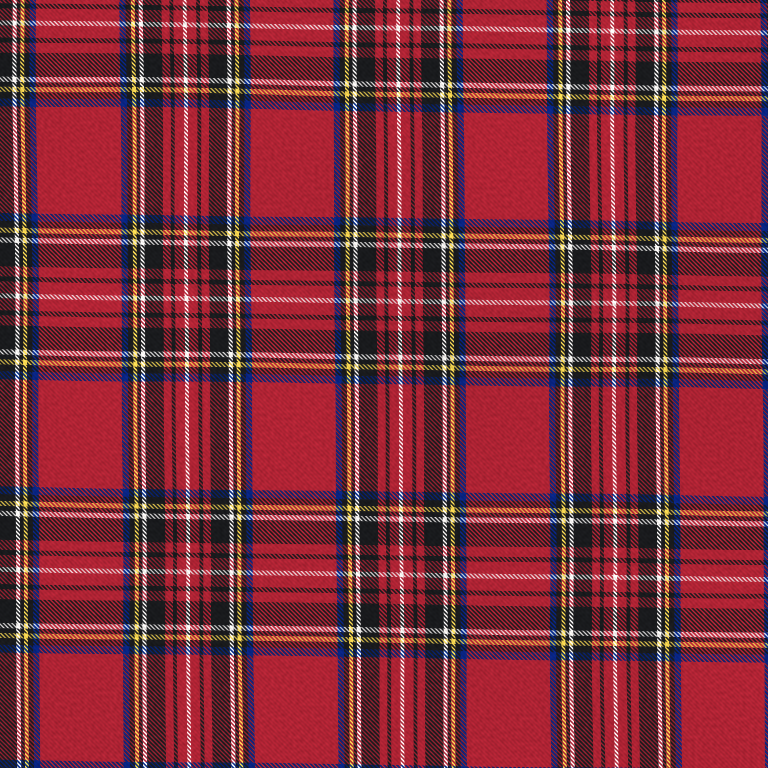
Write a WebGL 1 fragment shader that draws this texture.

```glsl
precision highp float;

uniform vec2 u_resolution;

const vec3 RED = vec3(0.67, 0.125, 0.19);
const vec3 BLACK = vec3(0.085, 0.09, 0.10);
const vec3 BLUE = vec3(0.02, 0.13, 0.50);
const vec3 YELLOW = vec3(0.95, 0.82, 0.30);
const vec3 WHITE = vec3(0.96, 0.95, 0.94);

const vec2 SETT_PERIOD = vec2(0.278, 0.356);
const vec2 SETT_CENTRE = vec2(0.5215, 0.608);
const float SETT_UNITS = 274.0;   // stripe widths are measured in these
const float TWILL_COUNT = 180.0;  // diagonal ribs across the canvas
const float WARP_SHARE = 0.57;

vec2 gradientAt(vec2 cell) {
  vec3 p = fract(cell.xyx * vec3(0.1031, 0.1030, 0.0973));
  p += dot(p, p.yzx + 33.33);
  float angle = 6.2832 * fract((p.x + p.y) * p.z);
  return vec2(cos(angle), sin(angle));
}

float gradientNoise(vec2 p) {
  vec2 i = floor(p);
  vec2 f = p - i;
  vec2 u = f * f * f * (f * (f * 6.0 - 15.0) + 10.0);
  float a = dot(gradientAt(i), f);
  float b = dot(gradientAt(i + vec2(1.0, 0.0)), f - vec2(1.0, 0.0));
  float c = dot(gradientAt(i + vec2(0.0, 1.0)), f - vec2(0.0, 1.0));
  float d = dot(gradientAt(i + vec2(1.0, 1.0)), f - vec2(1.0, 1.0));
  return mix(mix(a, b, u.x), mix(c, d, u.x), u.y);
}

// Antialiased coverage of a stripe; blur is one pixel in sett units
float stripe(float d, float centre, float halfWidth, float blur) {
  float cover = (halfWidth - abs(d - centre)) / blur + 0.5;
  return clamp(cover, 0.0, min(1.0, 2.0 * halfWidth / blur));
}

// Thread colour of the mirrored sett at a phase counted in repeats
vec3 settColor(float phase, float blur) {
  float d = abs(fract(phase + 0.5) - 0.5) * SETT_UNITS;
  vec3 c = RED;
  c = mix(c, BLACK, stripe(d, 17.0, 2.5, blur));
  c = mix(c, BLACK, stripe(d, 53.0, 23.5, blur));
  c = mix(c, BLUE, stripe(d, 79.3, 4.0, blur));
  c = mix(c, YELLOW, stripe(d, 66.0, 2.5, blur));
  c = mix(c, WHITE, stripe(d, 56.0, 2.6, blur));
  return mix(c, WHITE, stripe(d, 0.0, 2.4, blur));
}

// Diagonal ribs, fading out when too fine for the pixel grid
float twill(vec2 uv, float count, float pixel) {
  float fade = 1.0 - smoothstep(0.25, 0.5, count * pixel);
  return fade * sin(6.2832 * count * (uv.x + uv.y));
}

// Slight skew and wander of the cloth
vec2 drape(vec2 uv) {
  vec2 skew = vec2(0.006, 0.013) * (uv.yx - 0.5);
  vec2 wander = vec2(gradientNoise(uv * 4.0), gradientNoise(uv * 4.0 + 17.0));
  return uv + skew + 0.0025 * wander;
}

// Threads mixed in square root space, so dark ones dominate
vec3 weave(vec3 warp, vec3 weft, float warpShare) {
  vec3 c = mix(sqrt(weft), sqrt(warp), warpShare);
  return c * c;
}

void main() {
  vec2 uv = gl_FragCoord.xy / u_resolution;
  vec2 pixel = 1.0 / u_resolution;

  // Vertical warp and horizontal weft share one sett
  vec2 phase = (drape(uv) - SETT_CENTRE) / SETT_PERIOD;
  vec2 blur = SETT_UNITS * pixel / SETT_PERIOD;
  vec3 warp = settColor(phase.x, blur.x);
  vec3 weft = settColor(phase.y, blur.y);

  // Twill crossing with uneven yarn
  float rib = twill(uv, TWILL_COUNT, max(pixel.x, pixel.y));
  float yarn = gradientNoise(uv * vec2(150.0, 130.0));
  float warpShare = clamp(WARP_SHARE + 0.48 * rib + 0.12 * yarn, 0.0, 1.0);
  vec3 color = weave(warp, weft, warpShare);

  // Fuzz and broad tonal drift
  float fuzz = gradientNoise(uv * 210.0 + 40.0);
  float drift = gradientNoise(uv * 3.0 + 9.0);
  color *= 1.0 + 0.05 * rib + 0.10 * fuzz + 0.05 * drift;
  color += 0.012 + 0.015 * fuzz;

  gl_FragColor = vec4(clamp(color, 0.0, 1.0), 1.0);
}
```
